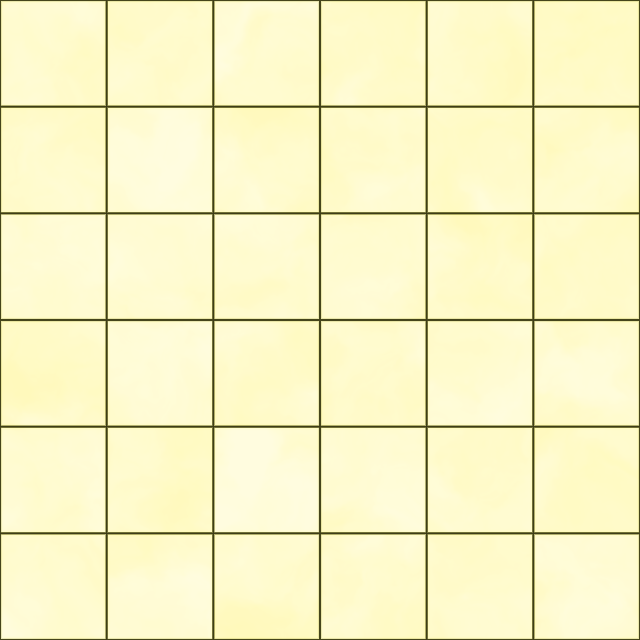
This pattern is drawn by a Shadertoy shader. Its source:

```glsl
// Six by six grid of pale cream ceramic tiles with cloudy glaze and thin dark olive grout.

const float TILES = 6.0;

float hash(vec2 p) {
    vec3 q = fract(vec3(p.xyx) * 0.1031);
    q += dot(q, q.yzx + 33.33);
    return fract((q.x + q.y) * q.z);
}

float valueNoise(vec2 p) {
    vec2 i = floor(p), f = fract(p);
    f = f * f * f * (f * (f * 6.0 - 15.0) + 10.0);
    return mix(mix(hash(i), hash(i + vec2(1, 0)), f.x),
               mix(hash(i + vec2(0, 1)), hash(i + vec2(1, 1)), f.x), f.y);
}

float fbm(vec2 p) {
    float sum = 0.0, amplitude = 0.5;
    for (int i = 0; i < 5; i++) {
        sum += amplitude * valueNoise(p);
        p = mat2(1.6, 1.2, -1.2, 1.6) * p + 7.3;
        amplitude *= 0.48;
    }
    return sum;
}

// Every tile samples its own patch of warped clouds, so the glaze breaks at the grout.
vec3 glaze(vec2 local, vec2 id) {
    vec2 patchOrigin = 40.0 * vec2(hash(id + 3.7), hash(id + 21.4));
    vec2 p = local * 1.7 + patchOrigin;
    vec2 warp = vec2(fbm(p + 11.0), fbm(p + 29.0)) - 0.48;
    float cloud = fbm(p + 1.3 * warp);
    float tone = 0.62 + 1.1 * (cloud - 0.48) + 0.3 * (hash(id + 57.1) - 0.5);
    return mix(vec3(1.0, 0.975, 0.72), vec3(1.0, 0.99, 0.875), clamp(tone, 0.0, 1.0));
}

void mainImage(out vec4 fragColor, in vec2 fragCoord) {
    vec2 grid = fragCoord / iResolution.xy * TILES;
    vec2 id = mod(floor(grid), TILES);
    vec2 local = fract(grid);

    // Distance to the nearest tile border, in tile widths
    vec2 border = min(local, 1.0 - local);
    float edge = min(border.x, border.y);

    // Soft bevel from grout to glaze, never narrower than a pixel
    float soft = max(0.007, 0.6 * TILES / iResolution.y);
    float face = smoothstep(0.010 - soft, 0.010 + soft, edge);
    vec3 color = mix(vec3(0.24, 0.24, 0.09), glaze(local, id), face);

    // Yellow tint along the bevel
    color.b -= 0.28 * face * (1.0 - face);
    color.b -= 0.05 * face * (1.0 - smoothstep(0.01, 0.04, edge));

    fragColor = vec4(color, 1.0);
}
```
